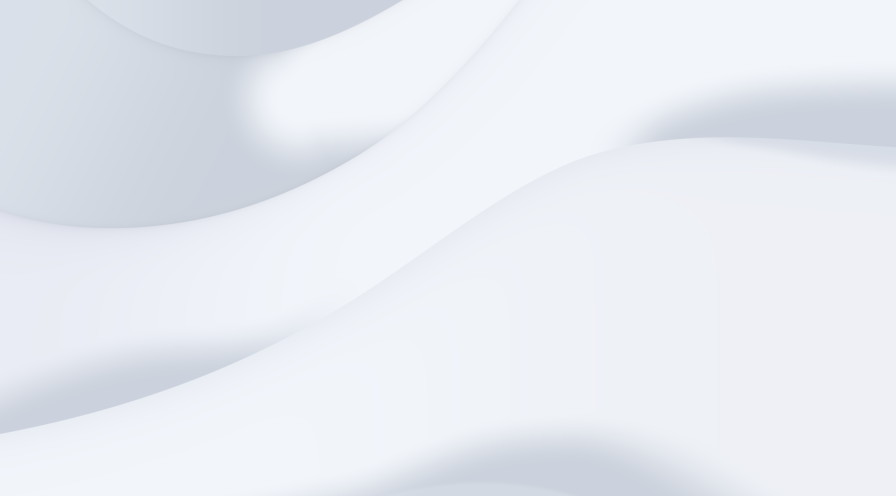
Reproduce this background procedurally as a Shadertoy shader.

```glsl
// Soft white folded sheets with pale grey hollows and blurred shadows.

// Canvas is one unit high and ASPECT wide.
const float ASPECT = 1.811;

const vec3 WHITE = vec3(0.948, 0.962, 0.982);
const vec3 SHEET = vec3(0.932, 0.943, 0.963);
const vec3 LILAC = vec3(0.915, 0.925, 0.957);
const vec3 MIST = vec3(0.855, 0.880, 0.912);
const vec3 GREY = vec3(0.800, 0.825, 0.865);
const vec3 SHADOW = vec3(0.835, 0.850, 0.895);

const float POCKET_BLUR = 0.052;
const float LINE_WIDTH = 0.006;
const vec2 GLOW_START = vec2(0.605, 0.800);
const vec2 GLOW_END = vec2(1.040, 1.010);

// Cubic through two knots (x, height, slope), straight beyond its ends.
float arc(float x, vec3 a, vec3 b) {
    float span = b.x - a.x;
    float t = clamp((x - a.x) / span, 0.0, 1.0);
    float s = 1.0 - t;
    float y = s * s * (1.0 + 2.0 * t) * a.y + t * t * (1.0 + 2.0 * s) * b.y;
    y += span * t * s * (s * a.z - t * b.z);
    return y + a.z * min(x - a.x, 0.0) + b.z * max(x - b.x, 0.0);
}

float curve(float x, vec3 a, vec3 b, vec3 c, vec3 d) {
    return x < b.x ? arc(x, a, b) : x < c.x ? arc(x, b, c) : arc(x, c, d);
}

// Approximate signed distance to a curve, positive above it.
float above(vec2 p, vec3 a, vec3 b, vec3 c, vec3 d) {
    const float STEP = 0.002;
    float y = curve(p.x, a, b, c, d);
    float slope = (curve(p.x + STEP, a, b, c, d) - y) / STEP;
    return (p.y - y) / sqrt(1.0 + slope * slope);
}

float edge(float d) {
    float pixel = 0.8 / iResolution.y;
    return smoothstep(-pixel, pixel, d);
}

float soft(float d, float blur) {
    return smoothstep(-blur, blur, d);
}

// Rounded light that widens along its axis.
float glow(vec2 p) {
    vec2 axis = GLOW_END - GLOW_START;
    float t = clamp(dot(p - GLOW_START, axis) / dot(axis, axis), 0.0, 1.0);
    float d = length(p - GLOW_START - t * axis) - 0.2 * t;
    return 1.0 - smoothstep(0.040, 0.160, d);
}

// Upper left panel and the lobe overlapping it.
vec3 upperPanel(vec2 p, float lobe) {
    vec3 col = mix(MIST, GREY, smoothstep(0.0, 0.55, p.x + 0.5 * (0.85 - p.y)));
    col = mix(col, WHITE, glow(p));
    col -= 0.035 * exp(-max(-lobe, 0.0) / 0.010);
    vec3 lobeColor = mix(MIST, GREY, smoothstep(0.15, 0.55, p.x));
    return mix(col, lobeColor, edge(lobe));
}

// Diagonal band with a hollow at each end.
vec3 middleBand(vec2 p, float depth, float leftPocket, float rightPocket) {
    vec3 col = mix(LILAC, WHITE, smoothstep(0.0, 0.75, p.x));
    float shade = mix(0.60, 0.20, smoothstep(0.0, 0.7, p.x));
    col = mix(col, SHADOW, shade * exp(-max(depth, 0.0) / 0.035));
    float left = soft(-leftPocket, POCKET_BLUR) * (1.0 - smoothstep(0.48, 0.74, p.x));
    float right = soft(-rightPocket, POCKET_BLUR) * smoothstep(1.18, 1.36, p.x);
    return mix(col, GREY, max(left, right));
}

// Lower sheet with a folded rim at right and a hollow at the bottom.
vec3 lowerSheet(vec2 p, float depth, float pocket) {
    vec3 col = mix(WHITE, SHEET, smoothstep(0.5, 1.5, p.x));
    col = mix(col, SHADOW, 0.32 * exp(-max(depth, 0.0) / 0.035));
    float rim = smoothstep(1.30, ASPECT, p.x);
    float rimMask = 1.0 - soft(depth - 0.038 * rim, 0.012 + 0.012 * rim);
    col = mix(col, mix(SHADOW, MIST, 0.5), rimMask * smoothstep(0.0, 0.35, rim));
    float blur = POCKET_BLUR + 0.025 * smoothstep(1.15, 1.45, p.x);
    vec3 hollow = GREY;
    float hump = 0.026 - 0.72 * (p.x - 0.97) * (p.x - 0.97);
    hollow = mix(hollow, MIST, 0.5 * soft(hump - p.y, 0.006));
    return mix(col, hollow, soft(-pocket, blur));
}

void mainImage(out vec4 fragColor, in vec2 fragCoord) {
    vec2 p = fragCoord / iResolution.xy * vec2(ASPECT, 1.0);

    // Crisp fold lines.
    float lobe = above(p, vec3(0.094, 1.09, -1.2), vec3(0.177, 1.0, -0.85),
                       vec3(0.483, 0.887, 0.0), vec3(0.814, 1.0, 0.6));
    float upper = above(p, vec3(0.0, 0.575, -0.33), vec3(0.224, 0.540, 0.0),
                        vec3(0.719, 0.684, 0.6), vec3(1.05, 1.0, 1.27));
    float lower = above(p, vec3(0.0, 0.125, 0.19), vec3(0.708, 0.392, 0.62),
                        vec3(1.215, 0.693, 0.27), vec3(ASPECT, 0.703, -0.06));

    // Blurred rims of the hollows.
    float leftPocket = above(p, vec3(0.0, 0.198, 0.42), vec3(0.283, 0.285, 0.17),
                             vec3(0.519, 0.309, 0.2), vec3(0.708, 0.399, 0.6));
    float rightPocket = above(p, vec3(1.179, 0.679, 0.6), vec3(1.439, 0.795, 0.27),
                              vec3(1.651, 0.825, 0.06), vec3(ASPECT, 0.83, 0.0));
    float basePocket = above(p, vec3(0.684, 0.0, 0.2), vec3(0.943, 0.090, 0.3),
                             vec3(1.156, 0.118, 0.0), vec3(1.462, 0.0, -0.6));

    // Stack the layers and darken the upper contact line.
    vec3 col = middleBand(p, -upper, leftPocket, rightPocket);
    col = mix(col, upperPanel(p, lobe), edge(upper));
    col -= 0.025 * exp(-abs(upper) / LINE_WIDTH);
    col = mix(col, lowerSheet(p, -lower, basePocket), edge(-lower));
    fragColor = vec4(col, 1.0);
}
```
